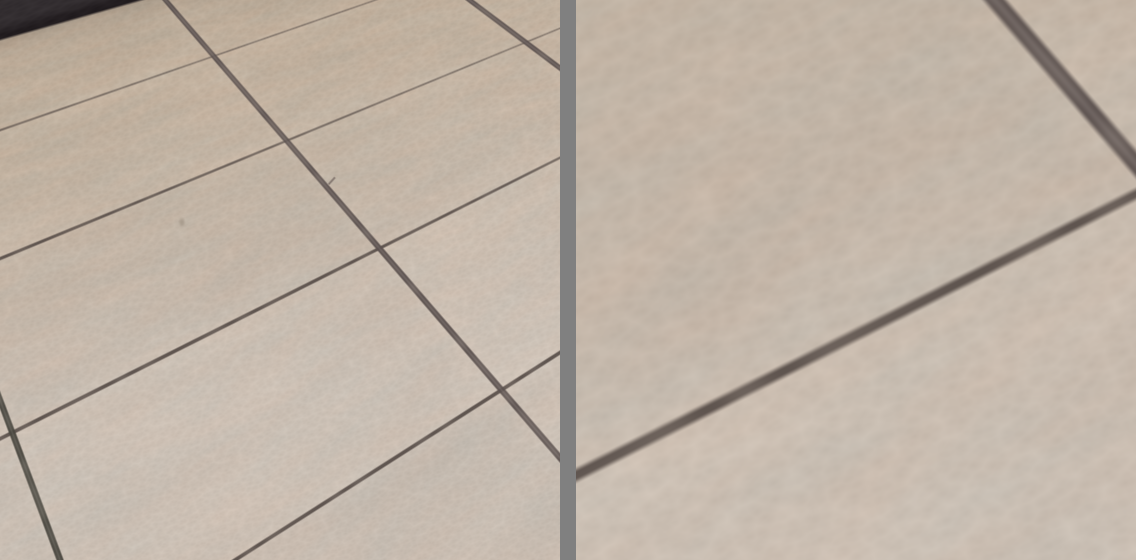
Left, the full canvas; right, a detail of the centre.
Write a three.js fragment shader that draws this texture.

```glsl
varying vec2 vUv;

vec2 hash2(vec2 p) {
  return fract(sin(vec2(dot(p, vec2(127.1, 311.7)), dot(p, vec2(269.5, 183.3)))) * 4375.85);
}

// Cellular noise: distance to the nearest scattered point
float cellular(vec2 p) {
  vec2 cell = floor(p);
  float nearest = 2.0;
  for (int j = -1; j <= 1; j++) {
    for (int i = -1; i <= 1; i++) {
      vec2 c = cell + vec2(float(i), float(j));
      nearest = min(nearest, length(c + hash2(c) - p));
    }
  }
  return nearest;
}

// Layered sines for soft clouding
float clouds(vec2 p) {
  float sum = 0.0, gain = 0.5;
  for (int i = 0; i < 4; i++) {
    sum += gain * sin(p.x + 1.7 * sin(p.y * 0.8)) * sin(p.y + 1.3 * sin(p.x * 0.7));
    p = mat2(1.5, 1.1, -1.1, 1.5) * p + 2.3;
    gain *= 0.6;
  }
  return sum;
}

float segment(vec2 p, vec2 a, vec2 b) {
  vec2 ab = b - a;
  return length(p - a - ab * clamp(dot(p - a, ab) / dot(ab, ab), 0.0, 1.0));
}

// Soft line coverage for a distance and a half width
float stroke(float d, float halfWidth) {
  return 1.0 - smoothstep(halfWidth - 0.0018, halfWidth + 0.0022, d);
}

void main() {
  vec2 p = vec2(vUv.x, 1.0 - vUv.y);

  // Perspective projection from the canvas onto the floor grid
  vec3 colAxis = vec3(0.1348, -0.1162, -0.0398);
  vec3 rowAxis = vec3(0.1604, 0.4625, -0.1076);
  vec3 depthAxis = vec3(-0.0025, 0.0665, 0.0753);
  vec3 q = vec3(p, 1.0);
  float depth = dot(depthAxis, q);
  vec2 grid = vec2(dot(colAxis, q), dot(rowAxis, q)) / depth;
  vec2 line = floor(grid + 0.5);

  // Distance to the joints, in canvas units
  vec2 slope = vec2(length(colAxis.xy - grid.x * depthAxis.xy),
                    length(rowAxis.xy - grid.y * depthAxis.xy)) / depth;
  vec2 d = abs(grid - line) / slope;

  // Stone surface: warmer far away, paler close by
  float near = smoothstep(0.0, 0.9, p.y + 0.25 * p.x);
  vec3 color = mix(vec3(0.735, 0.67, 0.595), vec3(0.79, 0.745, 0.70), near);
  color *= 0.985 + 0.03 * hash2(floor(grid) + 7.0).x;
  float streaks = clouds(grid * vec2(5.0, 9.0));
  color += streaks * vec3(0.018, 0.016, 0.015);
  color += vec3(0.012, -0.002, -0.008) * clouds(grid * vec2(11.0, 16.0) + 4.0);
  vec2 along = mat2(0.92, 0.39, -0.39, 0.92) * p;
  color += 0.032 * (cellular(along * vec2(65.0, 105.0)) - 0.45);
  color += 0.018 * (cellular(along * vec2(130.0, 190.0) + 31.0) - 0.45);

  // Worn pale rims beside the joints
  float rim = exp(-min(d.x, d.y) * 75.0);
  color += 0.018 * rim;

  // Thin cross joints fade with distance, long joints stay wide
  float wear = 0.94 + 0.06 * sin(p.x * 83.0 + 2.0 * sin(p.y * 61.0));
  float cross = stroke(d.y, mix(0.0012, 0.0031, smoothstep(0.0, 0.7, p.y)));
  cross *= mix(0.6, 0.95, smoothstep(0.05, 0.45, p.y)) * wear;
  color = mix(color, vec3(0.35, 0.31, 0.29), cross);
  float along_joint = stroke(d.x, mix(0.0042, 0.0058, p.y)) * wear;
  vec3 grout = mix(vec3(0.36, 0.32, 0.31), vec3(0.29, 0.28, 0.25), step(line.x, -0.5));
  grout += 0.05 * (1.0 - smoothstep(0.0, 0.003, d.x));
  color = mix(color, grout, along_joint * 0.95);

  // Chip beside the joint and a faint stain
  float chip = stroke(segment(p, vec2(0.588, 0.328), vec2(0.597, 0.318)), 0.0015);
  color = mix(color, vec3(0.42, 0.37, 0.35), 0.7 * chip);
  float stain = 1.0 - smoothstep(0.001, 0.008, length((p - vec2(0.325, 0.397)) * vec2(1.0, 0.7)));
  color = mix(color, vec3(0.58, 0.53, 0.47), 0.5 * stain);

  // Dark skirting in the far corner
  float skirting = (0.0716 - p.y - 0.282 * p.x) / 1.039;
  color *= 1.0 - 0.12 * exp(-max(-skirting, 0.0) * 45.0);
  vec3 skirtingColor = mix(vec3(0.13, 0.11, 0.12), vec3(0.20, 0.18, 0.19), smoothstep(0.005, 0.03, skirting));
  skirtingColor += 0.03 * (cellular(along * vec2(40.0, 150.0)) - 0.45);
  color = mix(color, skirtingColor, smoothstep(-0.003, 0.003, skirting));

  gl_FragColor = vec4(color, 1.0);
}
```
